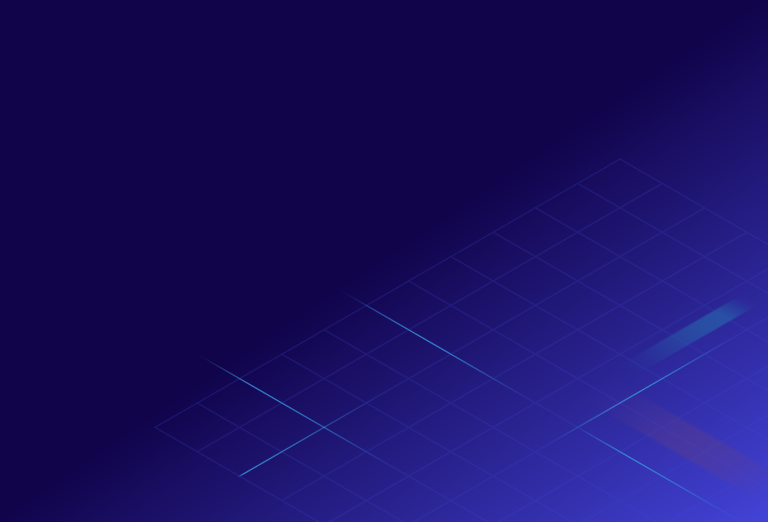
Write a WebGL 2 fragment shader that draws this background.

```glsl
#version 300 es
precision highp float;
// Deep indigo diagonal gradient with a faint isometric grid, glowing streaks and soft bars.
uniform vec2 u_resolution;
out vec4 outColor;

const float CELL = 0.081; // grid spacing, in canvas heights

// Antialiased line coverage from a distance and a half width
float stroke(float dist, float halfWidth) {
  return clamp((halfWidth - abs(dist)) * u_resolution.y + 0.5, 0.0, 1.0);
}

// Rises from start to peak, then falls away to end
float envelope(float s, float start, float peak, float end) {
  return smoothstep(start, peak, s) * (1.0 - smoothstep(peak, end, s));
}

// Thin light running along one grid line
float streak(float across, float along, float start, float peak, float end) {
  return stroke(across * CELL, 0.0012) * envelope(along, start, peak, end);
}

// Band with soft sides between two grid coordinates
float band(float s, float low, float high, float soft) {
  return smoothstep(low - soft, low + soft, s) * (1.0 - smoothstep(high - soft, high + soft, s));
}

void main() {
  vec2 uv = gl_FragCoord.xy / u_resolution;
  vec2 p = gl_FragCoord.xy / u_resolution.y;

  // Dark above the diagonal, brightening toward the lower right corner
  float slope = clamp(uv.x - uv.y + 0.01, 0.0, 1.0);
  vec3 color = mix(vec3(0.065, 0.015, 0.295), vec3(0.26, 0.26, 0.84), slope);

  // Isometric coordinates: a runs down-right, b runs down-left from the apex
  vec2 q = (p - vec2(1.1877, 0.6954)) / vec2(0.08098, -0.04674);
  float a = 0.5 * (q.y + q.x);
  float b = 0.5 * (q.y - q.x);

  // Faint grid, eleven cells wide
  vec2 toLine = abs(fract(vec2(a, b) + 0.5) - 0.5) * CELL;
  float grid = max(stroke(toLine.x, 0.0014), stroke(toLine.y, 0.0014));
  grid *= step(-0.02, a) * step(-0.02, b) * step(b, 11.02);
  color = mix(color, vec3(0.25, 0.30, 0.85), grid * mix(0.2, 0.14, slope));

  // Soft translucent bars
  float blueBar = band(a, 4.22, 4.62, 0.03) * envelope(b, 1.3, 2.1, 4.4);
  color = mix(color, vec3(0.15, 0.42, 0.68), 0.6 * blueBar);
  float violetBar = band(b, 4.6, 5.35, 0.06) * envelope(a, 4.3, 6.8, 9.0);
  color = mix(color, vec3(0.42, 0.25, 0.50), 0.33 * violetBar);

  // Glowing cyan streaks on selected grid lines
  float light = streak(b - 9.0, a, -1.1, 0.5, 4.0);
  light += streak(b - 6.0, a, -0.8, 1.4, 4.0);
  light += streak(a - 2.0, b, 7.3, 10.9, 11.06);
  light += streak(a - 5.0, b, 2.1, 4.5, 6.9);
  light += streak(b - 6.0, a, 4.8, 6.3, 9.0);
  color = mix(color, vec3(0.20, 0.60, 0.86), 0.8 * min(light, 1.0));

  outColor = vec4(color, 1.0);
}
```
